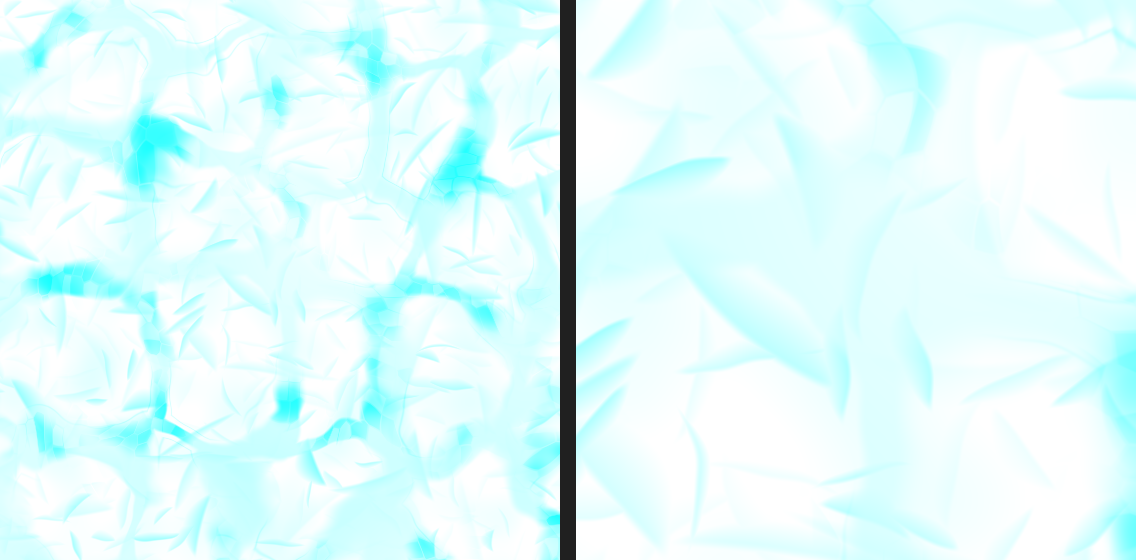
Left: the whole. Right: its middle third, enlarged.
Write a Shadertoy shader that draws this texture.

```glsl
// Pale icy rubble: white rounded chunks parted by soft cyan gaps.
// Warped cells form the chunks, gradient noise places deep shadows in the
// gaps, and scattered lens-shaped flakes carve the chipped surfaces.

vec2 hash2(vec2 p) {
    p = vec2(dot(p, vec2(127.1, 311.7)), dot(p, vec2(269.5, 183.3)));
    return fract(sin(p) * 43758.5);
}

float gradientNoise(vec2 p) {
    vec2 i = floor(p), f = p - i;
    vec2 u = f * f * f * (f * (f * 6.0 - 15.0) + 10.0);
    vec2 e = vec2(0.0, 1.0);
    float a = dot(hash2(i) * 2.0 - 1.0, f);
    float b = dot(hash2(i + e.yx) * 2.0 - 1.0, f - e.yx);
    float c = dot(hash2(i + e.xy) * 2.0 - 1.0, f - e.xy);
    float d = dot(hash2(i + e.yy) * 2.0 - 1.0, f - e.yy);
    return mix(mix(a, b, u.x), mix(c, d, u.x), u.y);
}

// x: distance gap to the neighbouring cell, y: random value of the cell
vec2 cells(vec2 p) {
    vec2 home = floor(p);
    float nearest = 9.0, second = 9.0, id = 0.0;
    for (int y = -1; y <= 1; y++)
    for (int x = -1; x <= 1; x++) {
        vec2 cell = home + vec2(x, y);
        vec2 rnd = hash2(cell);
        float dist = length(cell + 0.15 + 0.7 * rnd - p);
        if (dist < nearest) {
            second = nearest;
            nearest = dist;
            id = fract(rnd.x * 7.3 + rnd.y * 3.1);
        } else {
            second = min(second, dist);
        }
    }
    return vec2(second - nearest, id);
}

// Bent lenses, crisp on one side and fading out on the other
float flakes(vec2 p, float scale) {
    p *= scale;
    vec2 home = floor(p);
    float tone = 0.0;
    for (int y = -1; y <= 1; y++)
    for (int x = -1; x <= 1; x++) {
        vec2 cell = home + vec2(x, y);
        vec2 rnd = hash2(cell + scale), shape = hash2(cell + scale + 57.0);
        vec2 center = cell + 0.2 + 0.6 * rnd;
        float angle = 7.0 * gradientNoise(center / scale * 4.0 + 3.0) + 1.6 * shape.x - 0.2;
        float c = cos(angle), s = sin(angle);
        vec2 q = mat2(c, -s, s, c) * (p - center);
        float along = q.x / mix(0.45, 1.05, shape.y);
        float across = q.y + (rnd.x - 0.5) * 0.6 * q.x * q.x;
        float width = mix(0.14, 0.45, rnd.y) * (1.0 - along * along);
        float fade = clamp(1.0 - across / max(width, 0.01), 0.0, 1.0);
        float lens = smoothstep(0.0, 0.07, across) * fade * smoothstep(1.0, 0.7, abs(along));
        float strength = fract(shape.x * 13.7 + rnd.y * 5.3);
        tone = max(tone, lens * (0.06 + 0.5 * strength * strength * strength));
    }
    return tone;
}

void mainImage(out vec4 fragColor, in vec2 fragCoord) {
    vec2 uv = fragCoord / iResolution.y;

    // Chunks with bent outlines and edges of varying softness
    vec2 warp = vec2(gradientNoise(uv * 7.0), gradientNoise(uv * 7.0 + 31.0));
    vec2 fineWarp = vec2(gradientNoise(uv * 24.0 + 9.0), gradientNoise(uv * 24.0 + 47.0));
    float gap = cells(uv * 4.4 + warp * 0.4 + fineWarp * 0.06 + 5.0).x;
    float softness = mix(0.05, 0.34, smoothstep(-0.25, 0.25, gradientNoise(uv * 6.0 + 12.0)));
    float chunk = smoothstep(0.08, 0.08 + softness, gap);

    // Small angular chips break up the shadow borders
    vec2 chip = cells(uv * 36.0 + warp * 3.0);
    float chipTone = (chip.y - 0.5) * smoothstep(0.0, 0.14, chip.x);

    // Gaps: a smooth pale wash with scattered deep shadows
    float wash = 0.15 + 0.16 * gradientNoise(uv * 3.0 + 20.0);
    float shadowField = gradientNoise(uv * 5.5 + 40.0) + 0.35 * gradientNoise(uv * 15.0 + 8.0);
    float shadow = smoothstep(0.02, 0.5, shadowField + 0.14 * chipTone);
    float gapTone = wash + shadow * (0.62 + 0.25 * chipTone);

    // Chunk faces: faint clouding, flakes and a few chips
    float clouding = max(0.0, 0.02 + 0.2 * gradientNoise(uv * 9.0 + 70.0));
    float chipPatch = smoothstep(0.1, 0.4, gradientNoise(uv * 10.0 + 90.0));
    float faceTone = clouding + 0.16 * chipPatch * max(chipTone, 0.0);
    float flakeTone = max(flakes(uv, 10.0), 0.75 * flakes(uv + fineWarp * 0.008, 19.0));

    // Thin broken outline along the chunk rims
    float rimPatch = smoothstep(0.0, 0.3, gradientNoise(uv * 5.0 + 60.0));
    float rim = 0.14 * rimPatch * exp(-pow((gap - 0.22) / 0.013, 2.0));

    float cyan = mix(gapTone, faceTone, chunk) + flakeTone * mix(0.3, 1.0, chunk) + rim;
    fragColor = vec4(1.0 - clamp(cyan, 0.0, 0.95), 1.0, 1.0, 1.0);
}
```
